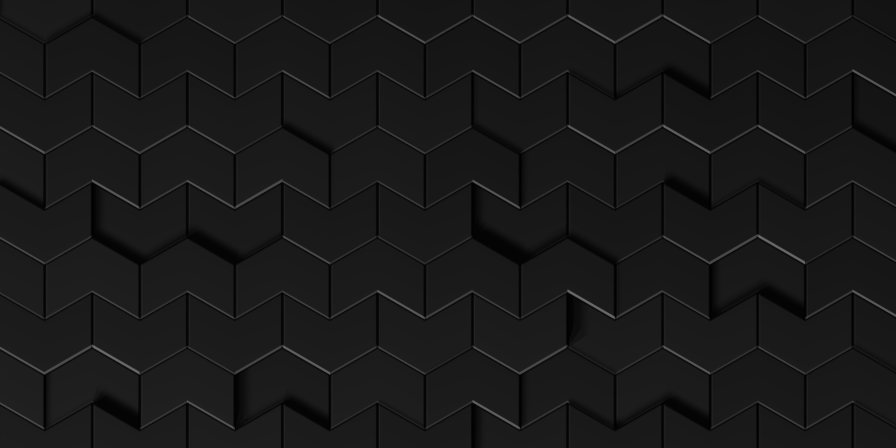
This pattern is drawn by a Shadertoy shader. Its source:

```glsl
struct Tile {
    vec2 id;      // column, row
    vec2 local;   // 0..1 across and down inside the tile
    float slope;  // +1 where the zigzag descends to the right, -1 where it rises
};

float hash(vec2 p) {
    return fract(sin(dot(p, vec2(127.1, 311.7))) * 43758.5);
}

// Zigzag rows of chevrons; joints alternate between peaks and valleys.
Tile tileAt(vec2 p) {
    float x = (p.x + 0.0065) / 0.2122;
    float side = fract(x + 0.5) - 0.5;
    float y = (1.0 - p.y - 0.0378 - 0.1224 * abs(side)) / 0.12305;
    float row = floor(y);
    float u = x + 0.5 * (1.0 - mod(row, 2.0));
    return Tile(vec2(floor(u), row), vec2(fract(u), y - row), sign(side));
}

float heightOf(Tile tile) {
    return sqrt(hash(tile.id + 17.0));
}

// Soft shadow from raised neighbours, marched towards a light at lower left.
float shadowAt(vec2 p, float height) {
    float total = 0.0;
    for (int k = -1; k <= 1; k++) {
        float angle = 4.07 + 0.36 * float(k);
        vec2 toLight = vec2(cos(angle), sin(angle));
        float blocked = 0.0;
        for (int i = 1; i <= 16; i++) {
            float t = 0.005 * float(i);
            float rise = heightOf(tileAt(p + toLight * t)) - height;
            blocked = max(blocked, rise - t / 0.085);
        }
        total += smoothstep(0.0, 0.32, blocked);
    }
    return total / 3.0;
}

float shade(vec2 p) {
    Tile tile = tileAt(p);
    float height = heightOf(tile);
    float shadow = shadowAt(p, height);

    // Distances to the four edges
    float top = tile.local.y * 0.1065;
    float bottom = (1.0 - tile.local.y) * 0.1065;
    float left = tile.local.x * 0.2122;
    float right = (1.0 - tile.local.x) * 0.2122;

    // Face tone: brighter towards the lower left, slightly varied per tile
    float across = p.x * iResolution.y / iResolution.x;
    float tone = mix(0.118, 0.08, 0.45 * across + 0.55 * p.y);
    tone += 0.012 * (hash(tile.id + 5.3) - 0.5) + 0.008 * (tile.local.y - 0.5);
    tone = mix(tone, 0.012, 0.95 * shadow);

    // Dark grooves, with a faint glint beside the vertical joints
    float joint = min(left, right);
    tone *= 1.0 - 0.85 * (1.0 - smoothstep(0.001, 0.0045, joint));
    tone *= 1.0 - 0.75 * (1.0 - smoothstep(0.0, 0.0045, top));
    tone += 0.035 * (1.0 - shadow) * (1.0 - smoothstep(0.0, 0.002, abs(left - 0.005)));

    // Lit lower bevel, wider and brighter above a sunken neighbour
    float drop = max(height - heightOf(tileAt(p - vec2(0.0, 0.018))), 0.0);
    float width = 0.0025 + 0.002 * drop;
    float bevel = 1.0 - smoothstep(0.4 * width, width, abs(bottom - width));
    float facing = tile.slope > 0.0 ? 1.0 : 0.6;
    tone += bevel * facing * (0.14 + 0.26 * drop) * (1.0 - shadow);
    return tone;
}

void mainImage(out vec4 fragColor, in vec2 fragCoord) {
    // Four samples per pixel smooth every edge
    float tone = 0.0;
    for (int i = 0; i < 4; i++) {
        vec2 offset = 0.5 * vec2(i % 2, i / 2) - 0.25;
        tone += 0.25 * shade((fragCoord + offset) / iResolution.y);
    }
    fragColor = vec4(vec3(tone), 1.0);
}
```
